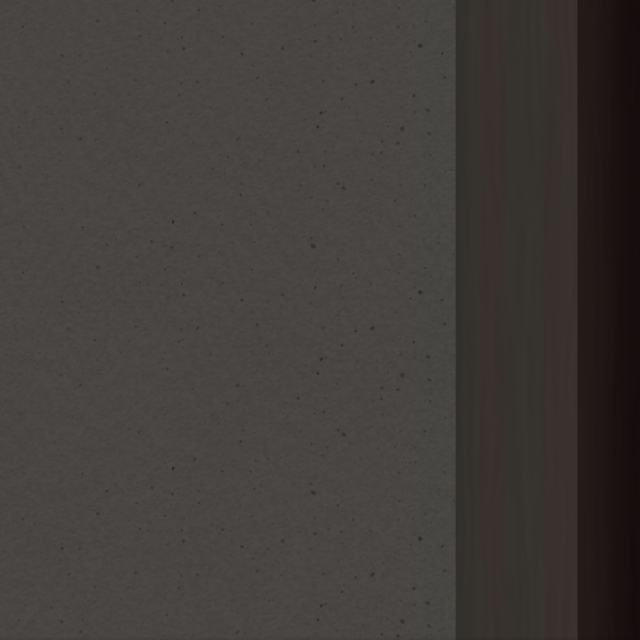
Give the GLSL for this texture, as a WebGL 2 fragment shader.

```glsl
#version 300 es
precision highp float;
uniform vec2 u_resolution;
out vec4 fragColor;

const float WALL_EDGE = 0.712;
const float PANEL_EDGE = 0.9025;
const float TILE_HEIGHT = 0.385;
const float GRAIN_AMOUNT = 0.022;
const float WOOD_AMOUNT = 0.02;
const vec3 PLASTER = vec3(0.288, 0.273, 0.260);
const vec3 PLASTER_COOL = vec3(0.278, 0.274, 0.260);
const vec3 PIT = vec3(0.13, 0.12, 0.115);
const vec3 WOOD_GREY = vec3(0.212, 0.200, 0.184);
const vec3 WOOD_RED = vec3(0.222, 0.190, 0.180);
const vec3 DARK_WOOD = vec3(0.142, 0.106, 0.098);
const vec3 DEEP_SHADE = vec3(0.082, 0.053, 0.052);

float hash(vec2 p) {
  return fract(sin(dot(p, vec2(127.1, 311.7))) * 43758.5453);
}

float noise(vec2 p) {
  vec2 i = floor(p), f = fract(p);
  f = f * f * (3.0 - 2.0 * f);
  return mix(mix(hash(i), hash(i + vec2(1, 0)), f.x),
             mix(hash(i + vec2(0, 1)), hash(i + vec2(1, 1)), f.x), f.y);
}

float fbm(vec2 p) {
  float sum = 0.0, gain = 0.5;
  for (int i = 0; i < 4; i++) {
    sum += gain * noise(p);
    p = p * 2.03 + 17.3;
    gain *= 0.5;
  }
  return sum / 0.9375;
}

// One jittered pit per chosen cell; rows repeat with the tile height
float pits(vec2 uv, float rows, float radius, float density, float seed) {
  float cellSize = TILE_HEIGHT / rows;
  vec2 p = uv / cellSize;
  vec2 cell = floor(p);
  vec2 id = vec2(cell.x, mod(cell.y, rows)) + seed;
  vec2 centre = 0.25 + 0.5 * vec2(hash(id), hash(id + 41.7));
  vec2 d = (fract(p) - centre) * cellSize;
  d.x += d.y * (hash(id + 9.1) - 0.5);
  float size = radius * mix(0.55, 1.0, hash(id + 73.3));
  float soft = max(0.0011, 1.0 / u_resolution.y);
  float present = step(hash(id + 23.9), density);
  return present * mix(0.4, 1.0, hash(id + 5.3)) *
         (1.0 - smoothstep(size - soft, size + soft, length(d)));
}

vec3 plaster(vec2 uv) {
  vec3 col = mix(PLASTER, PLASTER_COOL, smoothstep(0.60, WALL_EDGE, uv.x));
  // Fine slanted grain over faint broad mottling
  vec2 slanted = vec2(uv.x + 0.5 * uv.y, uv.y - 0.3 * uv.x);
  float grain = noise(slanted * vec2(150.0, 240.0)) - 0.5;
  grain += 0.6 * (noise(uv * 330.0) - 0.5);
  col += GRAIN_AMOUNT * grain + 0.008 * (fbm(uv * 9.0) - 0.5);
  // Pits grow larger and denser towards the right
  float spread = smoothstep(0.02, 0.62, uv.x);
  float large = pits(uv, 9.0, 0.0037, 0.24 * spread, 3.0);
  float medium = pits(uv, 17.0, 0.0025, 0.12 + 0.15 * spread, 31.0);
  float small = pits(uv + 0.007, 36.0, 0.0016, 0.18, 67.0);
  return mix(col, PIT, max(0.75 * large, max(0.5 * medium, 0.27 * small)));
}

float woodGrain(vec2 uv) {
  float warp = fbm(uv * vec2(18.0, 5.0));
  float fibre = fbm(vec2(uv.x * 140.0 + 3.0 * warp, uv.y * 5.0)) - 0.5;
  float rings = sin(uv.x * 260.0 + 22.0 * warp);
  return fibre + 0.1 * rings * noise(uv * vec2(25.0, 7.0));
}

vec3 middleWood(vec2 uv) {
  // Two red bands between greyer strips
  float x = uv.x + 0.008 * (noise(uv * vec2(12.0, 4.0)) - 0.5);
  float red = smoothstep(0.742, 0.757, x) * (1.0 - smoothstep(0.775, 0.802, x));
  red += smoothstep(0.835, 0.860, x);
  red *= 0.75 + 0.5 * (fbm(uv * vec2(14.0, 4.0)) - 0.5);
  vec3 col = mix(WOOD_GREY, WOOD_RED, red);
  col *= mix(0.93, 1.0, smoothstep(WALL_EDGE, 0.745, uv.x));
  return col + WOOD_AMOUNT * woodGrain(uv);
}

vec3 darkWood(vec2 uv) {
  float shade = smoothstep(PANEL_EDGE, 1.0, uv.x);
  vec3 col = mix(DARK_WOOD, DEEP_SHADE, shade);
  return col + 0.7 * WOOD_AMOUNT * woodGrain(uv + 3.1);
}

void main() {
  vec2 uv = gl_FragCoord.xy / u_resolution;
  float soft = max(0.0015, 0.75 / u_resolution.x);
  vec3 col = plaster(uv);
  col = mix(col, middleWood(uv), smoothstep(-soft, soft, uv.x - WALL_EDGE));
  col = mix(col, darkWood(uv), smoothstep(-soft, soft, uv.x - PANEL_EDGE));
  // Thin shade along the lower rim
  col *= mix(0.93, 1.0, smoothstep(0.0, 0.007, uv.y));
  fragColor = vec4(col, 1.0);
}
```
